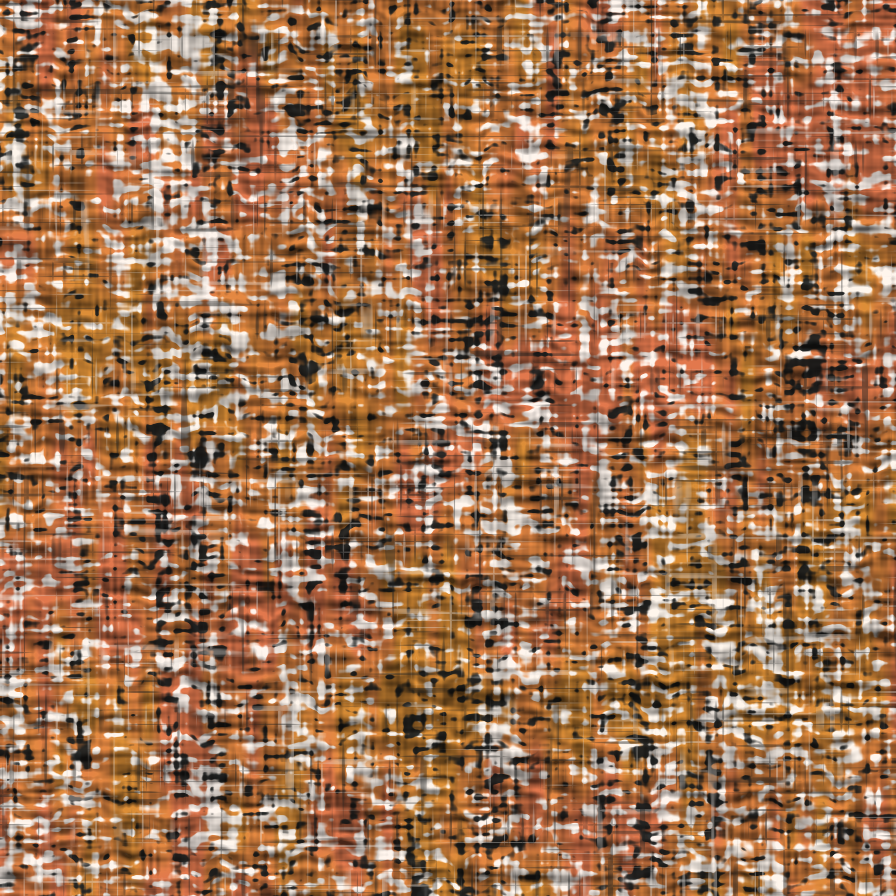
Reproduce this texture procedurally as a Shadertoy shader.

```glsl
#define FLECK_SCALE vec2(92.0, 142.0)
#define THREADS 250.0
#define WHITE_LEVEL 0.665
#define BLACK_LEVEL 0.80
#define FLECK_EDGE 0.14
#define RELIEF 0.62
#define ORANGE vec3(0.80, 0.475, 0.23)
#define OCHRE vec3(0.77, 0.50, 0.19)
#define RUST vec3(0.79, 0.42, 0.27)
#define WOOL_WHITE vec3(0.90, 0.88, 0.86)
#define WOOL_BLACK vec3(0.12, 0.13, 0.13)

float hash(vec2 p) {
    return fract(sin(dot(p, vec2(127.1, 311.7))) * 43758.5453);
}

// Smooth value noise, 0 to 1
float noise(vec2 p) {
    vec2 i = floor(p), f = fract(p);
    f = f * f * (3.0 - 2.0 * f);
    float low = mix(hash(i), hash(i + vec2(1, 0)), f.x);
    float high = mix(hash(i + vec2(0, 1)), hash(i + vec2(1, 1)), f.x);
    return mix(low, high, f.y);
}

// Noise centred on zero, with a separate seed for each layer
float layer(vec2 p, float seed) {
    return noise(p + seed * vec2(17.3, 9.7)) - 0.5;
}

void mainImage(out vec4 fragColor, in vec2 fragCoord) {
    vec2 uv = fragCoord / iResolution.y;

    // Uneven yarn: wavy rows, nearly straight columns
    vec2 yarn = uv;
    yarn.y += 0.011 * layer(uv * vec2(52.0, 30.0), 1.0);
    yarn.x += 0.003 * layer(uv * vec2(24.0, 70.0), 2.0);

    // Fine warp and weft threads
    float warp = layer(uv * vec2(THREADS, 26.0), 3.0);
    float weft = layer(uv * vec2(20.0, THREADS), 4.0);
    float weave = warp + weft;

    // Columns and patches where one wool dominates
    float whiteColumn = layer(uv * vec2(41.0, 2.0), 5.0) + 0.5 * layer(uv * vec2(13.0, 5.0), 6.0);
    float blackColumn = layer(uv * vec2(45.0, 2.0), 7.0) + 0.5 * layer(uv * vec2(12.0, 6.0), 8.0);

    // Dyed ground, drifting from ochre to rust
    float dye = 0.7 * layer(uv * vec2(11.0, 8.0), 9.0) + 0.6 * layer(uv * vec2(60.0, 14.0), 10.0);
    vec3 color = mix(ORANGE, OCHRE, smoothstep(0.0, 0.3, dye));
    color = mix(color, RUST, smoothstep(0.0, 0.3, -dye));

    // White and black flecks broken up by the threads
    vec2 cell = yarn * FLECK_SCALE;
    float white = noise(cell + 51.0) + 0.33 * whiteColumn + 0.38 * weave;
    float black = noise(cell * 1.1 + 93.0) + 0.33 * blackColumn - 0.38 * weave;
    color = mix(color, WOOL_WHITE, 0.95 * smoothstep(-FLECK_EDGE, FLECK_EDGE, white - WHITE_LEVEL));
    color = mix(color, WOOL_BLACK, 0.95 * smoothstep(-FLECK_EDGE, FLECK_EDGE, black - BLACK_LEVEL));

    // Ridges lit from above, soft bands and thread shading
    vec2 ridge = yarn * vec2(38.0, 112.0);
    float slope = layer(ridge, 11.0) - layer(ridge + vec2(0.15, 0.6), 11.0);
    float band = layer(uv * vec2(6.0, 62.0), 12.0);
    color *= clamp(0.85 + RELIEF * slope + 0.25 * band + 0.36 * weave, 0.35, 1.12);

    // Sparse loose hairs along both directions
    float hairX = layer(uv * vec2(13.0, THREADS), 13.0);
    float hairY = layer(uv * vec2(THREADS, 16.0), 14.0);
    float paleHair = smoothstep(0.28, 0.45, max(hairX, hairY));
    float darkHair = smoothstep(0.28, 0.45, -min(hairX, hairY));
    color = mix(color, WOOL_WHITE, 0.4 * paleHair);
    color = mix(color, WOOL_BLACK, 0.45 * darkHair);

    fragColor = vec4(clamp(color, 0.0, 1.0), 1.0);
}
```
